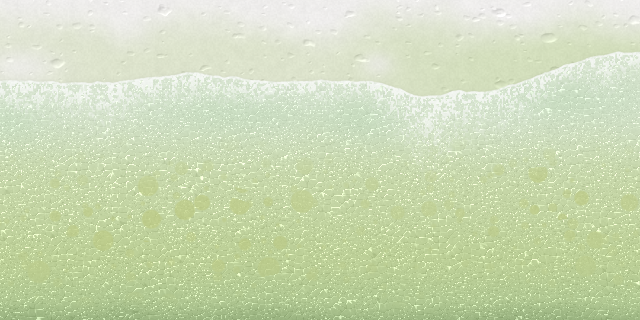
This texture is drawn by a Shadertoy shader. Its source:

```glsl
// Pale green foam with fine bubbles under a misted, droplet-covered pane.
const float BUBBLE_SCALE = 42.0;  // coarse bubbles per canvas height
const float FINE_RATIO = 1.75;    // fine bubbles relative to coarse
const float RIM_LIGHT = 0.17;
const float CREST_WIDTH = 0.0045;
const float FROTH_DEPTH = 0.075;
const float DROP_STRENGTH = 0.16;
const vec2 LIGHT_DIR = vec2(-0.45, 0.89);
const vec3 FOAM_BASE = vec3(0.60, 0.70, 0.50);
const vec3 FOAM_LOW = vec3(0.69, 0.78, 0.57);
const vec3 FOAM_LIME = vec3(0.735, 0.81, 0.59);
const vec3 FOAM_MID = vec3(0.77, 0.835, 0.65);
const vec3 FOAM_MINT = vec3(0.825, 0.88, 0.79);
const vec3 COOL_SHADE = vec3(0.76, 0.85, 0.73);
const vec3 GLASS_LOW = vec3(0.865, 0.89, 0.80);
const vec3 GLASS_GREEN = vec3(0.825, 0.87, 0.735);
const vec3 GLASS_TOP = vec3(0.935, 0.93, 0.925);
const vec3 FROTH = vec3(0.96, 0.97, 0.955);
const vec3 YELLOW = vec3(0.735, 0.785, 0.50);

vec2 hash2(vec2 p) {
  vec3 q = fract(vec3(p.xyx) * vec3(0.1031, 0.1030, 0.0973));
  q += dot(q, q.yzx + 33.33);
  return fract((q.xx + q.yz) * q.zy);
}

float noise(vec2 p) {
  vec2 i = floor(p), f = fract(p);
  f = f * f * (3.0 - 2.0 * f);
  return mix(mix(hash2(i).x, hash2(i + vec2(1, 0)).x, f.x),
             mix(hash2(i + vec2(0, 1)).x, hash2(i + vec2(1, 1)).x, f.x), f.y);
}

float fbm(vec2 p) {
  float sum = 0.0, amp = 0.53;
  for (int i = 0; i < 4; i++) {
    sum += amp * noise(p);
    p = p * 2.03 + 17.0;
    amp *= 0.5;
  }
  return sum;
}

float bump(float x, float center, float width) {
  float d = (x - center) / width;
  return exp(-d * d);
}

float glow(vec2 p, float x, float y, float w, float h) {
  return bump(p.x, x, w) * bump(p.y, y, h);
}

// Height of the foam edge
float crest(float x) {
  float y = 0.747 - 0.008 * bump(x, 0.27, 0.1) + 0.026 * bump(x, 0.6, 0.13);
  y -= 0.048 * bump(x, 1.32, 0.09) + 0.03 * bump(x, 1.5, 0.12);
  y += 0.089 * smoothstep(1.56, 1.96, x);
  return y + 0.014 * (fbm(vec2(x * 26.0, 3.0)) - 0.5);
}

// Broken crescents of light and shade on packed bubbles
float bubbleRelief(vec2 p) {
  vec2 cell = floor(p), nearest = vec2(0);
  float d1 = 9.0, d2 = 9.0;
  for (int k = 0; k < 9; k++) {
    vec2 c = cell + vec2(k % 3 - 1, k / 3 - 1);
    vec2 d = p - c - 0.1 - 0.8 * hash2(c);
    float len = length(d);
    if (len < d1) { d2 = d1; d1 = len; nearest = d; }
    else d2 = min(d2, len);
  }
  float rim = 1.0 - smoothstep(0.04, 0.27, d2 - d1);
  float facing = dot(nearest / max(d1, 0.01), LIGHT_DIR);
  float broken = smoothstep(0.2, 0.75, noise(p * 1.3 + 31.0));
  float lit = smoothstep(0.1, 0.95, facing) * (0.25 + 1.1 * broken);
  return rim * (lit - 0.45 * smoothstep(0.2, 1.0, -facing) + 0.08);
}

// Scattered discs: x is coverage, y is shading that grows toward the rim
vec2 scatter(vec2 p, float scale, float density, float rMin, float rMax) {
  vec2 q = p * scale, cell = floor(q), result = vec2(0);
  float soft = scale / iResolution.y;
  for (int k = 0; k < 9; k++) {
    vec2 c = cell + vec2(k % 3 - 1, k / 3 - 1), pick = hash2(c + 71.0);
    vec2 d = q - c - 0.15 - 0.7 * hash2(c + 9.0);
    float r = mix(rMin, rMax, pick.y * pick.y), len = length(d);
    float cover = (1.0 - smoothstep(r - soft, r + soft, len)) * step(pick.x, density);
    if (cover > result.x) result = vec2(cover, dot(d, LIGHT_DIR) * len / (r * r));
  }
  return result;
}

vec3 glassColor(vec2 p) {
  vec3 col = mix(GLASS_LOW, GLASS_GREEN, smoothstep(0.9, 1.6, p.x));
  float mist = smoothstep(0.82, 1.0, p.y + 0.12 * (fbm(p * 5.0) - 0.5));
  mist += 0.8 * glow(p, 0.06, 0.79, 0.13, 0.06) + 0.65 * glow(p, 1.18, 0.8, 0.05, 0.04);
  mist += 0.4 * glow(p, 1.0, 0.92, 0.08, 0.08) + 0.3 * glow(p, 1.58, 0.93, 0.1, 0.07);
  col = mix(col, GLASS_TOP, min(mist, 1.0));
  // Droplets, flattened sideways
  vec2 q = vec2(p.x * 0.65, p.y) + 0.008 * vec2(noise(p * 60.0), noise(p * 60.0 + 40.0));
  vec2 large = scatter(q, 13.0, 0.28, 0.07, 0.22);
  vec2 small = scatter(q + 3.0, 34.0, 0.42, 0.08, 0.26);
  col -= DROP_STRENGTH * (large.x * large.y + 0.8 * small.x * small.y);
  return col + 0.03 * (fbm(p * 40.0) - 0.5);
}

vec3 foamColor(vec2 p, float depth) {
  float y = p.y + 0.04 * (fbm(p * 5.0) - 0.5);
  vec3 col = mix(FOAM_BASE, FOAM_LOW, smoothstep(-0.02, 0.07, y));
  col = mix(col, FOAM_LIME, smoothstep(0.04, 0.2, y));
  col = mix(col, FOAM_MID, smoothstep(0.18, 0.42, y));
  col = mix(col, FOAM_MINT, smoothstep(0.38, 0.7, y));
  float cool = glow(p, 0.72, 0.65, 0.25, 0.07) + glow(p, 1.14, 0.63, 0.14, 0.07);
  cool += glow(p, 1.75, 0.69, 0.25, 0.07) + glow(p, 0.0, 0.62, 0.15, 0.07);
  col = mix(col, COOL_SHADE, 0.6 * min(cool, 1.0));
  // Translucent yellow bubbles in loose clusters
  float cluster = glow(p, 0.55, 0.3, 0.55, 0.19) + glow(p, 1.72, 0.39, 0.32, 0.16);
  float big = scatter(p, 10.0, 0.25 + 0.35 * cluster, 0.14, 0.36).x;
  float tiny = scatter(p + 5.0, 21.0, 0.34, 0.14, 0.36).x;
  float tint = max(big, 0.65 * tiny) * smoothstep(0.62, 0.4, y) * smoothstep(0.02, 0.12, y);
  col = mix(col, YELLOW, tint * (0.18 + 0.45 * min(cluster, 1.0)));
  // Packed bubbles of two sizes on a gently warped sheet
  vec2 warp = 0.012 * vec2(noise(p * 30.0), noise(p * 30.0 + 50.0));
  vec2 q = (p + warp) * vec2(1.0, 1.25) * BUBBLE_SCALE;
  float relief = mix(bubbleRelief(q), bubbleRelief(q * FINE_RATIO + 7.0),
                     smoothstep(0.35, 0.5, noise(p * 19.0)));
  col += RIM_LIGHT * relief * (1.0 - 0.75 * tint) * mix(1.0, 0.65, smoothstep(0.45, 0.7, y));
  // Grainy froth hanging from the crest
  float reach = FROTH_DEPTH * (0.55 + 0.9 * noise(vec2(p.x * 9.0, 2.0)));
  reach += 0.06 * bump(p.x, 1.34, 0.11) + 0.03 * bump(p.x, 0.3, 0.18);
  float band = bump(depth, 0.0, reach);
  float grain = 0.6 * noise(p * vec2(200, 150)) + 0.4 * noise(p * vec2(75, 36));
  float specks = smoothstep(0.5, 0.64, grain + 0.12 * (band - 0.6));
  col = mix(col, FROTH, band * (0.2 + 0.75 * specks));
  return mix(col, FROTH, 0.4 * band * scatter(p + 8.0, 30.0, 0.35, 0.1, 0.35).x);
}

void mainImage(out vec4 fragColor, in vec2 fragCoord) {
  float px = 1.0 / iResolution.y;
  vec2 p = fragCoord * px;
  float depth = crest(p.x) - p.y;
  vec3 glass = glassColor(p) * (1.0 - 0.05 * exp(-abs(depth) / 0.004));
  vec3 col = mix(glass, foamColor(p, max(depth, 0.0)), smoothstep(-px, px, depth));
  // Bright crest and faint surface grain
  float line = 1.0 - smoothstep(0.3 * CREST_WIDTH, CREST_WIDTH + 0.5 * px, abs(depth - 0.5 * CREST_WIDTH));
  col = mix(col, FROTH, line * (0.4 + 0.6 * noise(p * 70.0)));
  col += 0.03 * (noise(p * 220.0) - 0.5);
  fragColor = vec4(clamp(col, 0.0, 1.0), 1.0);
}
```
